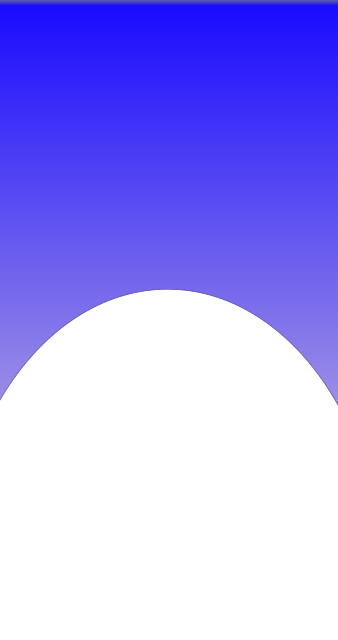
This background is drawn by a WebGL 2 fragment shader. Its source:

```glsl
#version 300 es
precision highp float;
// A vivid blue to lavender sky above a large white dome with a hairline rim.

uniform vec2 u_resolution;
out vec4 outColor;

const vec3 SKY_TOP = vec3(0.095, 0.035, 1.0);
const vec3 SKY_BASE = vec3(0.905, 0.865, 0.84);
const vec3 EDGE_SHADE = vec3(0.34, 0.34, 0.68);
const vec3 RIM = vec3(0.22, 0.20, 0.36);
const vec3 DOME = vec3(1.0);

// First-order signed distance to an axis-aligned ellipse
float ellipseDistance(vec2 p, vec2 radii) {
    vec2 q = p / radii;
    float len = length(q);
    return (len - 1.0) * len / max(length(q / radii), 1e-4);
}

// Vertical gradient with a soft grey band along the upper edge
vec3 skyColor(float depth, float bandHeight) {
    vec3 sky = mix(SKY_TOP, SKY_BASE, depth);
    float band = 1.0 - smoothstep(0.0, bandHeight, depth);
    return mix(sky, EDGE_SHADE, band);
}

// Antialiased coverage of the inside of a shape
float fillMask(float dist, float blur) {
    return 1.0 - smoothstep(-blur, blur, dist);
}

// Antialiased coverage of a thin line along a shape's edge
float lineMask(float dist, float halfWidth, float blur) {
    return fillMask(abs(dist) - halfWidth, blur);
}

void main() {
    // Canvas height is one unit; x is measured from the centre
    vec2 p = gl_FragCoord.xy / u_resolution.y;
    p.x -= 0.5 * u_resolution.x / u_resolution.y;
    float blur = 0.7 / u_resolution.y;

    // Sky
    vec3 color = skyColor(1.0 - p.y, 0.010);

    // Dome and its rim
    vec2 domeCenter = vec2(-0.0023, 0.078);
    vec2 domeRadii = vec2(0.3377, 0.470);
    float dome = ellipseDistance(p - domeCenter, domeRadii);
    color = mix(color, DOME, fillMask(dome, blur));
    color = mix(color, RIM, 0.75 * lineMask(dome, 0.0005, blur));

    outColor = vec4(color, 1.0);
}
```
